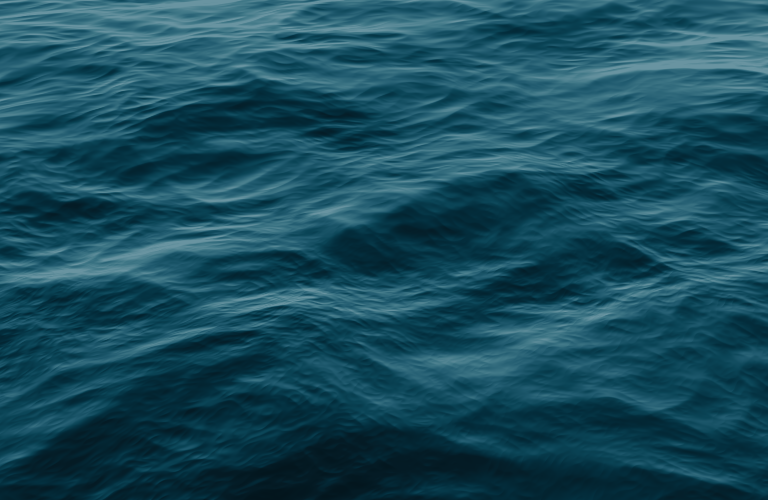
Write a Shadertoy shader that draws this texture.

```glsl
const float HORIZON = 1.7;      // in canvas heights
const float FOCAL = 1.8;
const float EYE_HEIGHT = 3.0;
const float WAVE_BOUND = 0.18;
const int MARCH_STEPS = 32;

vec2 hash22(vec2 p) {
    vec3 q = fract(p.xyx * vec3(0.1031, 0.1030, 0.0973));
    q += dot(q, q.yzx + 33.33);
    return fract((q.xx + q.yz) * q.zy);
}

float corner(vec2 cell, vec2 offset) {
    return dot(hash22(cell) * 2.0 - 1.0, offset);
}

// Gradient noise
float noise(vec2 p) {
    vec2 i = floor(p), f = p - i, e = vec2(0.0, 1.0);
    vec2 u = f * f * f * (f * (f * 6.0 - 15.0) + 10.0);
    float low = mix(corner(i, f), corner(i + e.yx, f - e.yx), u.x);
    float high = mix(corner(i + e.xy, f - e.xy), corner(i + e.yy, f - e.yy), u.x);
    return mix(low, high, u.y);
}

// Stretch noise along a crest direction
float crestNoise(vec2 p, float angle, float frequency) {
    vec2 along = vec2(cos(angle), sin(angle));
    vec2 across = vec2(-along.y, along.x);
    return noise(vec2(dot(p, along) * 0.52, dot(p, across)) * frequency);
}

// Rolling swell with sharp ridges; fine ripples fade with distance
float waveHeight(vec2 p, float dist, int octaves) {
    p += 0.16 * vec2(noise(p * 1.1 + 7.0), noise(p * 1.3 + 31.0));
    float amplitude = 0.2, frequency = 0.85;
    float height = amplitude * crestNoise(p + 40.0, 0.12, frequency);
    float gust = smoothstep(-0.3, 0.3, noise(p * vec2(0.9, 1.3) + 60.0));
    for (int i = 1; i < octaves; i++) {
        amplitude *= 0.47;
        frequency *= 1.85;
        float k = float(i);
        float angle = 0.1 + 0.38 * sin(k * 2.3);
        float n = crestNoise(p + 17.3 * k, angle, frequency);
        float ridge = 0.2 - sqrt(n * n + 0.003);
        float detail = 1.0 - smoothstep(0.15, 0.55, frequency * dist * dist * 0.0018);
        float roughness = i > 3 ? mix(0.55, 1.25, gust) : 1.0;
        height += amplitude * ridge * detail * roughness;
    }
    return height;
}

vec3 surfaceNormal(vec2 p, float dist) {
    float e = 0.002 * dist;
    float h = waveHeight(p, dist, 7);
    float dx = waveHeight(p + vec2(e, 0.0), dist, 7) - h;
    float dz = waveHeight(p + vec2(0.0, e), dist, 7) - h;
    return normalize(vec3(-dx, e, -dz));
}

// Distance along the ray to the water
float marchWater(vec3 eye, vec3 ray) {
    float near = (EYE_HEIGHT - WAVE_BOUND) / -ray.y;
    float far = (EYE_HEIGHT + WAVE_BOUND) / -ray.y;
    float stepSize = (far - near) / float(MARCH_STEPS);
    float t = near, lastGap = WAVE_BOUND;
    for (int i = 0; i < MARCH_STEPS; i++) {
        vec3 p = eye + ray * t;
        float gap = p.y - waveHeight(p.xz, t, 5);
        if (gap < 0.0) {
            return t - stepSize * gap / (gap - lastGap);
        }
        lastGap = gap;
        t += stepSize;
    }
    return t;
}

// Deep water to reflected sky
vec3 waterColor(float tone) {
    const vec3 colors[6] = vec3[6](
        vec3(0.015, 0.11, 0.15), vec3(0.01, 0.18, 0.24), vec3(0.04, 0.27, 0.34),
        vec3(0.13, 0.36, 0.44), vec3(0.25, 0.47, 0.53), vec3(0.41, 0.58, 0.63));
    const float stops[6] = float[6](0.19, 0.34, 0.45, 0.55, 0.66, 0.79);
    vec3 color = colors[0];
    for (int i = 1; i < 6; i++) {
        float blend = clamp((tone - stops[i - 1]) / (stops[i] - stops[i - 1]), 0.0, 1.0);
        color = mix(color, colors[i], blend);
    }
    return color * mix(0.75, 1.0, smoothstep(0.0, 0.22, tone));
}

vec3 renderSea(vec2 screen) {
    vec3 eye = vec3(0.0, EYE_HEIGHT, 0.0);
    vec3 ray = vec3(screen.x, screen.y - HORIZON, FOCAL);
    float t = marchWater(eye, ray);
    vec2 p = (eye + ray * t).xz;
    vec3 normal = surfaceNormal(p, t);
    float grazing = 1.0 - dot(normal, -normalize(ray));
    float sideLight = -0.12 * normal.x;
    float patchLight = 0.1 * noise(p * 0.6 + 12.0);
    return waterColor(grazing + sideLight + patchLight);
}

void mainImage(out vec4 fragColor, in vec2 fragCoord) {
    vec3 color = vec3(0.0);
    // Two diagonal samples smooth the crests
    for (int i = 0; i < 2; i++) {
        vec2 jitter = (float(i) - 0.5) * vec2(0.5);
        vec2 point = fragCoord + jitter - vec2(0.5 * iResolution.x, 0.0);
        color += 0.5 * renderSea(point / iResolution.y);
    }
    fragColor = vec4(color, 1.0);
}
```
